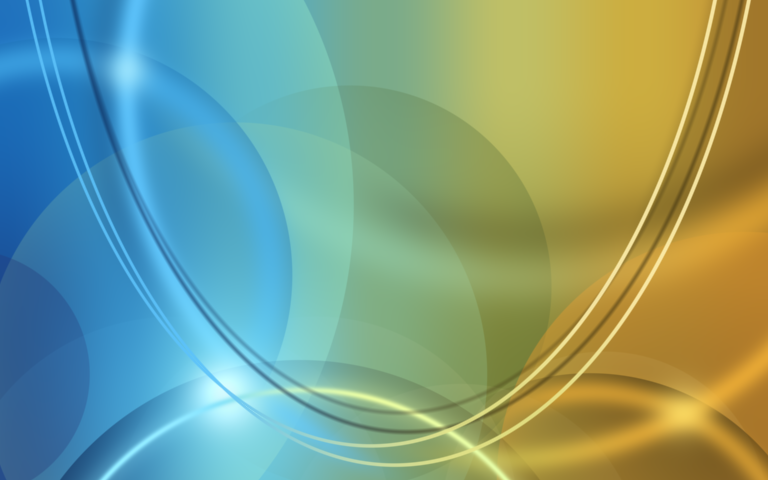
Reproduce this background procedurally as a Shadertoy shader.

```glsl
// Overlapping translucent discs with glowing arcs and fine looping lines, blue to gold.

const vec3 CREAM = vec3(1.0, 0.94, 0.68);
const vec3 SKY = vec3(0.36, 0.76, 0.98);
const vec3 AMBER = vec3(0.98, 0.72, 0.22);
const vec3 NAVY = vec3(0.04, 0.14, 0.32);
const vec3 UMBER = vec3(0.24, 0.19, 0.06);

// Colour ramp of evenly spaced stops across the width
vec3 ramp(float x, vec3 stops[7]) {
    vec3 col = stops[0];
    for (int i = 1; i < 7; i++)
        col = mix(col, stops[i], smoothstep(0.0, 1.0, x * 6.0 - float(i - 1)));
    return col;
}

float circle(vec2 p, vec2 centre, float radius) {
    return length(p - centre) - radius;
}

// Approximate signed distance to an ellipse
float ellipse(vec2 p, vec2 centre, vec2 radii) {
    vec2 q = (p - centre) / radii;
    float k = length(q);
    return k * (k - 1.0) / max(length(q / radii), 1e-4);
}

float glow(float d, float width) {
    return exp(-d * d / (width * width));
}

float stroke(float d, float halfWidth, float aa) {
    return 1.0 - smoothstep(halfWidth - aa, halfWidth + aa, abs(d));
}

// Disc coverage that is strongest at its rim and fades inward
float pane(float d, float fade, float aa) {
    return (1.0 - smoothstep(-aa, aa, d)) * exp(min(d, 0.0) / fade);
}

vec3 screen(vec3 col, vec3 light) {
    return 1.0 - (1.0 - col) * (1.0 - clamp(light, 0.0, 1.0));
}

vec3 background(vec2 p) {
    vec3 upper[7] = vec3[7](vec3(0.10, 0.42, 0.74), vec3(0.14, 0.52, 0.78),
        vec3(0.33, 0.68, 0.78), vec3(0.48, 0.67, 0.54), vec3(0.75, 0.75, 0.40),
        vec3(0.80, 0.68, 0.25), vec3(0.76, 0.56, 0.20));
    vec3 lower[7] = vec3[7](vec3(0.09, 0.25, 0.53), vec3(0.13, 0.46, 0.75),
        vec3(0.36, 0.73, 0.82), vec3(0.50, 0.67, 0.48), vec3(0.52, 0.54, 0.23),
        vec3(0.60, 0.47, 0.18), vec3(0.64, 0.45, 0.16));
    float x = p.x / 1.6;
    return mix(ramp(x, lower), ramp(x, upper), smoothstep(0.2, 0.85, p.y));
}

void mainImage(out vec4 fragColor, in vec2 fragCoord) {
    vec2 p = fragCoord / iResolution.y;
    float aa = 1.0 / iResolution.y;
    float warm = smoothstep(0.4, 1.05, p.x);
    vec3 lineTint = mix(SKY, CREAM, warm);
    vec3 shade = mix(NAVY, UMBER, warm);
    vec3 col = background(p);

    // Large translucent discs
    col = mix(col, vec3(0.55, 0.88, 0.78), 0.48 * pane(circle(p, vec2(-0.19, 0.573), 0.927), 0.22, aa));
    col = mix(col, vec3(0.30, 0.40, 0.20), 0.30 * pane(circle(p, vec2(0.729, 0.402), 0.42), 0.30, aa) * warm);
    col = mix(col, vec3(0.62, 0.84, 0.66), 0.24 * pane(circle(p, vec2(0.49, 0.22), 0.525), 0.20, aa));
    col = mix(col, vec3(0.90, 0.60, 0.18), 0.45 * pane(circle(p, vec2(1.552, 0.0), 0.517), 0.25, aa));
    col = mix(col, vec3(0.14, 0.20, 0.45), 0.35 * pane(circle(p, vec2(-0.073, 0.22), 0.26), 0.25, aa));

    // Faint overlapping facets
    for (int i = 0; i < 4; i++) {
        float n = float(i);
        float d = circle(p, vec2(0.36 + 0.30 * n, -0.12 + 0.06 * sin(n * 2.4)), 0.46 - 0.04 * n);
        col = mix(col, lineTint, 0.07 * pane(d, 0.15, aa));
    }

    // Wave of light with a shadow above it
    float wave = p.y - 0.42 - 0.6 * (p.x - 1.104) * (p.x - 1.104);
    col = mix(col, shade, 0.20 * glow(wave - 0.09, 0.06) * smoothstep(0.7, 0.9, p.x));
    col = mix(col, mix(vec3(0.62, 0.90, 0.80), AMBER, smoothstep(0.7, 1.6, p.x)),
        (0.32 + 0.5 * smoothstep(1.2, 1.6, p.x)) * glow(wave, 0.055) * smoothstep(0.2, 0.5, p.x));

    // Darker corner outside the main loop
    float loopA = ellipse(p, vec2(0.773, 1.521), vec2(0.768, 1.45));
    col *= 1.0 - 0.17 * smoothstep(-0.03, 0.02, loopA) * smoothstep(1.2, 1.4, p.x) * smoothstep(0.4, 0.65, p.y);

    // Blue ring and the arc that crosses it
    float ring = circle(p, vec2(0.115, 0.427), 0.494);
    float ringFade = smoothstep(0.08, 0.35, p.y);
    col = mix(col, vec3(0.08, 0.40, 0.66), 0.38 * pane(ring, 0.25, aa) * ringFade);
    col = mix(col, vec3(0.28, 0.70, 0.94), 0.65 * glow(ring + 0.045, 0.038) * ringFade);
    float arc = circle(p, vec2(1.119, 0.8125), 0.854);
    float arcFade = 1.0 - smoothstep(0.55, 0.9, p.x);
    col = mix(col, NAVY, 0.25 * glow(arc - 0.05, 0.04) * arcFade * smoothstep(0.3, 0.6, p.y));
    col = mix(col, SKY, (0.75 * glow(arc, 0.025) + 0.2 * glow(arc, 0.07)) * arcFade);

    // Dark mounds along the bottom with lit rims
    float mound = circle(p, vec2(0.625, -0.375), 0.625);
    col = mix(col, shade, mix(0.60, 0.20, smoothstep(0.2, 0.5, p.x)) * pane(mound, 0.16, aa));
    float hill = circle(p, vec2(1.229, -0.265), 0.4875);
    float hillFade = smoothstep(0.95, 1.2, p.x);
    col = mix(col, UMBER, (0.30 + 0.35 * glow(p.x - 1.43, 0.2)) * pane(hill, 0.22, aa) * hillFade);
    col = mix(col, AMBER, 0.6 * glow(hill + 0.04, 0.026) * hillFade);
    float sweep = circle(p, vec2(1.042, 0.875), 0.833);
    col = mix(col, mix(vec3(0.80, 0.76, 0.32), AMBER, smoothstep(1.0, 1.4, p.x)),
        0.72 * glow(sweep, 0.028) * smoothstep(0.75, 1.15, p.x) * step(p.y, 0.6));

    // Halos where arcs meet
    float star = length(p - vec2(0.47, 0.177));
    col = screen(col, vec3(0.20, 0.50, 0.65) * glow(star, 0.22) + vec3(0.65) * glow(star, 0.065));
    col = screen(col, vec3(0.35, 0.50, 0.55) * glow(length(p - vec2(0.265, 0.854)), 0.045));
    col = screen(col, vec3(0.60, 0.48, 0.20) * glow(length(p - vec2(1.423, 0.142)), 0.055));
    float crest = circle(p, vec2(0.635, -0.375), 0.5625);
    vec3 crestTint = mix(vec3(0.55, 0.90, 1.0), vec3(0.88, 0.96, 0.62), smoothstep(0.4, 0.8, p.x));
    col = mix(col, crestTint, 0.8 * glow(crest, 0.007) + 0.28 * glow(crest, 0.03));

    // Shadow loops, then bright loops
    for (int i = 0; i < 2; i++) {
        float n = float(i);
        float d = ellipse(p, vec2(0.848 - 0.015 * n, 1.521), vec2(0.75 - 0.017 * n, 1.421 - 0.04 * n));
        col = mix(col, shade, (0.50 - 0.2 * n) * stroke(d, 0.004, 2.0 * aa));
    }
    float loopB = ellipse(p, vec2(0.822, 1.521), vec2(0.788, 1.49));
    float lineWidth = mix(0.003, 0.004, warm);
    float lines = max(stroke(loopA, lineWidth, aa), stroke(loopB, lineWidth, aa));
    vec3 loopTint = mix(lineTint, vec3(0.86, 0.88, 0.46), 0.7 * warm * (1.0 - smoothstep(0.1, 0.4, p.y)));
    col = mix(col, loopTint, 0.9 * lines);

    fragColor = vec4(clamp(col, 0.0, 1.0), 1.0);
}
```
